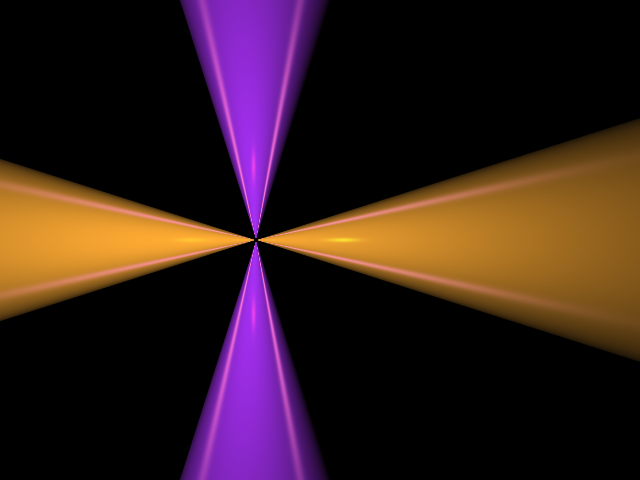
Give the GLSL for this background, as a Shadertoy shader.

```glsl
#define CENTER vec2(0.4, 0.5)
#define CONE_SLOPE 0.318
#define LIGHT_POS vec2(-0.12, 0.0)
#define LIGHT_FALLOFF 1.05
#define STREAK_WIDTH 0.016
#define STREAK_REACH 0.45
#define GLINT_SIZE vec2(0.033, 0.0042)
#define AMBER vec3(1.0, 0.67, 0.2)
#define VIOLET vec3(0.66, 0.19, 0.97)
#define AMBER_PINK vec3(1.0, 0.58, 0.64)
#define VIOLET_PINK vec3(1.0, 0.46, 0.86)

float gauss(float x) {
    return exp(-x * x);
}

// Double cone: q.x runs along the axis, q.y across it.
// streaks holds the slopes of the two bright lines, glint its place on the axis.
vec3 doubleCone(vec2 q, float light, float tilt, vec2 streaks, vec2 glint,
                vec3 base, vec3 pink, vec3 glintColor) {
    float along = abs(q.x);
    float slope = q.y / max(along, 1e-4);
    float u = clamp(slope / CONE_SLOPE, -1.0, 1.0);

    // Rounded shading across the cone
    float facing = sqrt(1.0 - u * u) * sqrt(1.0 - tilt * tilt) + tilt * u;
    float ambient = 0.1 * (1.0 - smoothstep(0.0, 0.2, abs(tilt)));
    vec3 color = base * light * mix(max(facing, 0.0), 1.0, ambient);

    // Pink streaks fading away from the apex
    float streak = gauss((slope - streaks.x) / (STREAK_WIDTH * 1.2))
                 + gauss((slope - streaks.y) / (STREAK_WIDTH * 1.2));
    color = mix(color, pink, min(streak, 1.0) * gauss(along / STREAK_REACH));

    // Thin highlight on the axis
    vec2 g = (vec2(along, q.y) - glint) / GLINT_SIZE;
    color = mix(color, glintColor, 0.9 * exp(-dot(g, g)));

    // Smooth outline
    float inside = (CONE_SLOPE * along - abs(q.y)) / sqrt(1.0 + CONE_SLOPE * CONE_SLOPE);
    return color * clamp(inside * iResolution.y + 0.5, 0.0, 1.0);
}

void mainImage(out vec4 fragColor, in vec2 fragCoord) {
    vec2 p = (fragCoord - CENTER * iResolution.xy) / iResolution.y;
    vec2 toLight = p - LIGHT_POS;
    float light = 1.0 / (1.0 + LIGHT_FALLOFF * dot(toLight, toLight));

    // Horizontal amber pair, its right highlight farther out and yellower
    float rightSide = step(0.0, p.x);
    vec2 amberGlint = vec2(mix(0.134, 0.181, rightSide), 0.0);
    vec3 amberShine = vec3(1.0, mix(0.79, 0.9, rightSide), 0.2);
    vec3 color = doubleCone(p, light, 0.0, vec2(-0.218, 0.218), amberGlint,
                            AMBER, AMBER_PINK, amberShine);

    // Vertical violet pair, lit from the left
    color += doubleCone(p.yx, light, -0.2, vec2(-0.225, 0.185), vec2(0.153, -0.005),
                        VIOLET, VIOLET_PINK, vec3(0.95, 0.26, 0.93));

    // Dark point where the cones meet
    color *= smoothstep(0.0, 0.006, length(p));
    fragColor = vec4(min(color, 1.0), 1.0);
}
```
